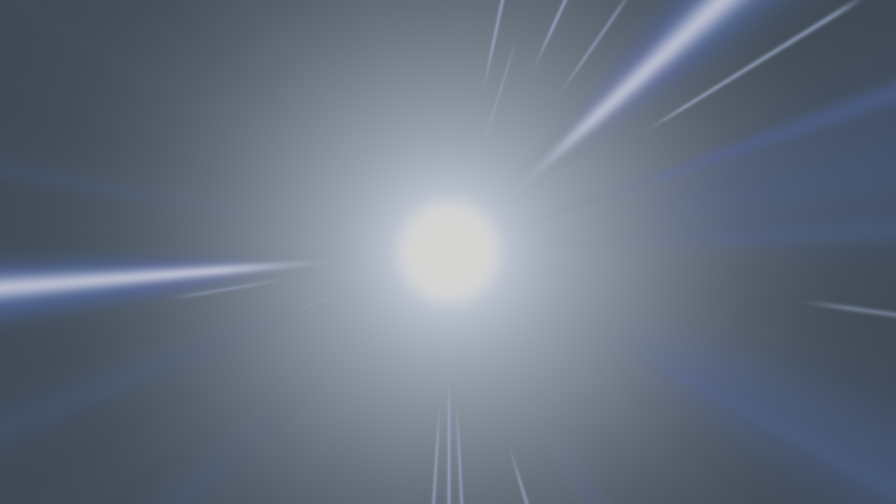
This background is drawn by a Shadertoy shader. Its source:

```glsl
const vec2 LIGHT_POS = vec2(0.002, 0.0);     // from the canvas centre, in heights
const float DISC_RADIUS = 0.098;
const float DISC_SOFTNESS = 0.030;
const float HALO_RADIUS = 0.49;
const float BLOOM_RADIUS = 0.145;
const vec3 SLATE = vec3(0.240, 0.280, 0.330);
const vec3 HALO_TINT = vec3(0.435, 0.430, 0.420);
const vec3 BLOOM_TINT = vec3(0.13, 0.13, 0.14);
const vec3 DISC_COLOR = vec3(0.832, 0.830, 0.828);
const vec3 BEAM_BLUE = vec3(0.31, 0.40, 0.61);
const vec3 BEAM_WHITE = vec3(0.71, 0.73, 0.80);
const vec3 STREAK_COLOR = vec3(0.61, 0.67, 0.79);
const float BEAM_FADE = 0.28;
const float BEAM_LIGHTEN = 0.85;             // keeps beams from darkening the haze
const float CORE_RATIO = 0.45;
const float STREAK_WIDTH = 0.0050;
const float RAY_CONTRAST = 0.005;

// Beams: angle in degrees, half width in radians, start radius, strength
const int BEAM_COUNT = 12;
const vec4 BEAMS[BEAM_COUNT] = vec4[](
    vec4(184.6, 0.055, 0.19, 1.00),
    vec4(42.6, 0.088, 0.13, 1.00),
    vec4(187.0, 0.030, 0.30, 0.30),
    vec4(19.6, 0.026, 0.10, 0.48),
    vec4(11.0, 0.150, 0.20, 0.34),
    vec4(3.0, 0.035, 0.10, 0.26),
    vec4(-26.0, 0.125, 0.22, 0.38),
    vec4(-28.0, 0.025, 0.30, 0.22),
    vec4(-60.0, 0.040, 0.30, 0.22),
    vec4(169.5, 0.025, 0.08, 0.16),
    vec4(201.5, 0.045, 0.15, 0.22),
    vec4(223.0, 0.060, 0.30, 0.16));

// Streaks: angle in degrees, start radius, end radius, strength
const int STREAK_COUNT = 12;
const vec4 STREAKS[STREAK_COUNT] = vec4[](
    vec4(78.0, 0.31, 0.70, 0.66),
    vec4(72.4, 0.16, 0.46, 0.36),
    vec4(65.2, 0.38, 0.75, 0.66),
    vec4(55.0, 0.36, 0.66, 0.50),
    vec4(31.6, 0.44, 0.99, 0.62),
    vec4(-8.0, 0.69, 1.05, 0.42),
    vec4(-72.8, 0.38, 0.70, 0.58),
    vec4(-90.0, 0.22, 0.70, 0.66),
    vec4(-93.5, 0.28, 0.70, 0.56),
    vec4(-87.1, 0.28, 0.70, 0.56),
    vec4(189.5, 0.30, 0.58, 0.38),
    vec4(201.0, 0.19, 0.36, 0.30));

float gauss(float x) {
    return exp(-x * x);
}

// x runs along a ray, y across it
vec2 rayCoords(vec2 p, float degrees) {
    float a = radians(degrees);
    vec2 dir = vec2(cos(a), sin(a));
    return vec2(dot(p, dir), dot(p, vec2(-dir.y, dir.x)));
}

// Whole frequencies keep the pattern seamless around the circle
float fineRays(float angle) {
    return sin(angle * 17.0 + 1.3) * 0.5
         + sin(angle * 41.0 + 2.0 * sin(angle * 5.0)) * 0.3
         + sin(angle * 83.0 + 4.1) * 0.2;
}

vec3 addBeam(vec3 color, vec2 p, vec4 beam) {
    vec2 q = rayCoords(p, beam.x);
    float spread = q.y / (max(q.x, 0.001) * beam.y);
    float fade = smoothstep(beam.z, beam.z + BEAM_FADE, q.x) * beam.w;
    vec3 tint = mix(BEAM_BLUE, max(color, BEAM_BLUE), BEAM_LIGHTEN);
    color = mix(color, tint, fade * gauss(spread));
    float core = smoothstep(0.7, 1.0, beam.w) * fade;
    return mix(color, max(color, BEAM_WHITE), core * gauss(spread / CORE_RATIO));
}

vec3 addStreak(vec3 color, vec2 p, vec4 streak) {
    vec2 q = rayCoords(p, streak.x);
    float width = max(0.0015 + STREAK_WIDTH * q.x, 0.8 / iResolution.y);
    float body = smoothstep(streak.y, streak.y + 0.12, q.x)
               * (1.0 - smoothstep(streak.z - 0.10, streak.z, q.x));
    vec3 tint = max(color, STREAK_COLOR);
    return mix(color, tint, streak.w * body * gauss(q.y / width));
}

void mainImage(out vec4 fragColor, in vec2 fragCoord) {
    vec2 p = (fragCoord - 0.5 * iResolution.xy) / iResolution.y - LIGHT_POS;
    float r = length(p);

    // Grey haze around the light
    vec3 color = SLATE + HALO_TINT * gauss(r / HALO_RADIUS);
    color += BLOOM_TINT * gauss(r / BLOOM_RADIUS);
    float rayFade = smoothstep(0.15, 0.6, r);
    color += RAY_CONTRAST * rayFade * fineRays(atan(p.y, p.x)) * vec3(0.7, 0.9, 1.4);

    // Radiating light
    for (int i = 0; i < BEAM_COUNT; i++) color = addBeam(color, p, BEAMS[i]);
    for (int i = 0; i < STREAK_COUNT; i++) color = addStreak(color, p, STREAKS[i]);

    // Central disc
    float disc = 1.0 - smoothstep(DISC_RADIUS - DISC_SOFTNESS, DISC_RADIUS + DISC_SOFTNESS, r);
    color = mix(color, DISC_COLOR, disc);
    fragColor = vec4(clamp(color, 0.0, 1.0), 1.0);
}
```
